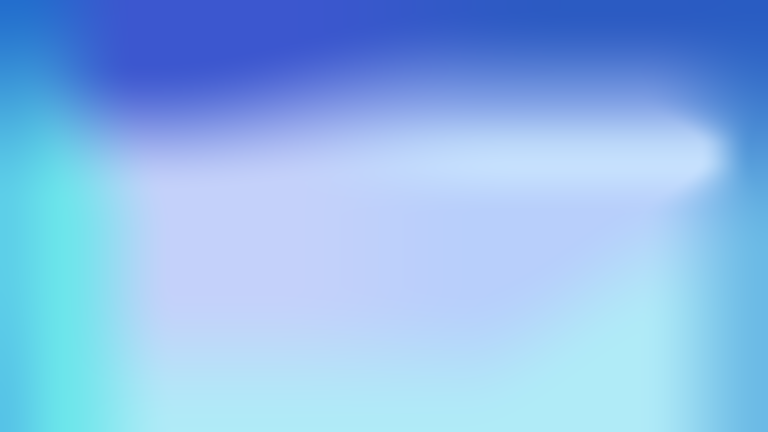
Reproduce this background procedurally as a Shadertoy shader.

```glsl
#define LAVENDER   vec3(0.77, 0.82, 0.98)
#define PERIWINKLE vec3(0.72, 0.81, 0.985)
#define AQUA       vec3(0.69, 0.92, 0.97)
#define STREAK     vec3(0.78, 0.885, 0.995)
#define INDIGO     vec3(0.235, 0.34, 0.81)
#define ROYAL      vec3(0.17, 0.355, 0.76)
#define CYAN       vec3(0.42, 0.90, 0.92)
#define LEFT_TOP   vec3(0.13, 0.42, 0.80)
#define LEFT_RIM   vec3(0.31, 0.72, 0.90)
#define RIGHT_LOW  vec3(0.42, 0.73, 0.90)
#define RIGHT_TOP  vec3(0.16, 0.36, 0.76)

// Falls smoothly from one at a to zero at b, with a < b.
float fade(float a, float b, float v) {
    return 1.0 - smoothstep(a, b, v);
}

// Pale centre with an aqua floor that climbs on the right.
vec3 paleBody(vec2 p) {
    vec3 color = mix(LAVENDER, PERIWINKLE, smoothstep(0.35, 0.65, p.x));
    float climb = 0.25 * smoothstep(0.6, 0.9, p.x);
    return mix(color, AQUA, fade(0.0, 0.34, p.y - climb));
}

// Blue upper band, deeper and more violet on the left.
vec3 addSky(vec3 color, vec2 p) {
    float across = smoothstep(0.2, 0.6, p.x);
    float low = mix(0.55, 0.60, across);
    float high = mix(0.86, 0.98, across);
    vec3 sky = mix(INDIGO, ROYAL, smoothstep(0.35, 0.75, p.x));
    return mix(color, sky, smoothstep(low, high, p.y));
}

// Cyan column, narrowing towards the top and darker at its rim.
vec3 addLeftColumn(vec3 color, vec2 p) {
    float shift = 0.05 * smoothstep(0.45, 0.85, p.y);
    float rim = fade(0.0, 0.09, p.x) * mix(0.75, 0.5, smoothstep(0.0, 0.4, p.y));
    vec3 column = mix(CYAN, LEFT_RIM, rim);
    column = mix(column, LEFT_TOP, smoothstep(0.52, 1.05, p.y));
    return mix(color, column, fade(0.07, 0.23, p.x + shift));
}

// Blue right margin, pushed outwards where the streak ends.
vec3 addRightMargin(vec3 color, vec2 p, float glow) {
    vec3 margin = mix(RIGHT_LOW, RIGHT_TOP, smoothstep(0.4, 1.0, p.y));
    float start = mix(0.83, 0.91, glow);
    float end = mix(1.0, 0.98, glow);
    return mix(color, margin, smoothstep(start, end, p.x));
}

void mainImage(out vec4 fragColor, in vec2 fragCoord) {
    vec2 p = fragCoord / iResolution.xy;

    // Soft horizontal light below the sky.
    float band = smoothstep(0.50, 0.63, p.y) * fade(0.66, 0.78, p.y);
    float glow = band * smoothstep(0.35, 0.68, p.x);

    vec3 color = mix(paleBody(p), STREAK, glow);
    color = addSky(color, p);
    color = addLeftColumn(color, p);
    color = addRightMargin(color, p, glow);
    fragColor = vec4(color, 1.0);
}
```
